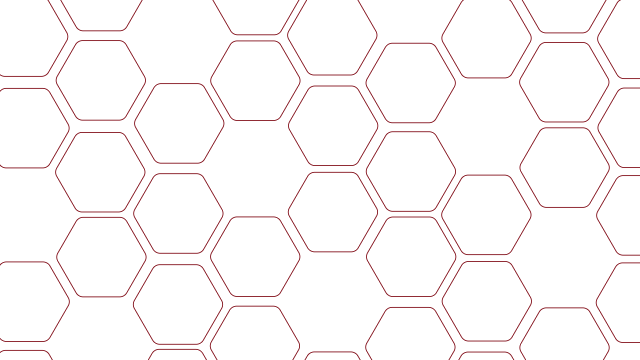
A WebGL 2 fragment shader for this pattern:

```glsl
#version 300 es
precision highp float;

uniform vec2 u_resolution;
out vec4 fragColor;

const vec3 PAPER = vec3(1.0);
const vec3 INK = vec3(0.48, 0.0, 0.045);

// Lengths are fractions of the canvas height
const vec2 PITCH = vec2(0.2143, 0.2455);
const vec2 LATTICE_ORIGIN = vec2(1.139, 1.0185);
const vec2 JITTER = vec2(0.0035, 0.007);
const float APOTHEM = 0.1105;
const float CORNER_RADIUS = 0.023;
const float LINE_WIDTH = 0.0023;

float hash(vec2 p) {
    return fract(sin(dot(p, vec2(127.1, 311.7))) * 43758.5453);
}

vec2 hash2(vec2 p) {
    return vec2(hash(p), hash(p + 17.3));
}

// Nearest cell (column, row); odd columns sit half a row higher
vec2 nearestCell(vec2 p, vec2 pitch) {
    vec2 q = p / pitch;
    vec2 stride = vec2(2.0, 1.0);
    vec2 shift = vec2(1.0, 0.5);
    vec2 evenCell = floor(q / stride + 0.5) * stride;
    vec2 oddCell = floor((q - shift) / stride + 0.5) * stride + shift;
    float evenDist = length(p - evenCell * pitch);
    float oddDist = length(p - oddCell * pitch);
    return evenDist < oddDist ? evenCell : oddCell;
}

// Every fifth cell of a column is empty, staggered between columns
bool isGap(vec2 cell) {
    return mod(cell.y + 1.5 * cell.x + 0.25, 5.0) < 0.5;
}

// Signed distance to a flat-topped hexagon with rounded corners
float roundedHexagon(vec2 p, float apothem, float radius) {
    const vec3 k = vec3(-0.8660, 0.5, 0.5774);
    float inner = apothem - radius;
    p = abs(p);
    p -= 2.0 * min(dot(k.xy, p), 0.0) * k.xy;
    p -= vec2(clamp(p.x, -k.z * inner, k.z * inner), inner);
    return length(p) * sign(p.y) - radius;
}

// Share of a pixel covered by a line centred on distance zero
float lineCoverage(float dist, float width, float pixel) {
    float outer = clamp((dist + 0.5 * width) / pixel + 0.5, 0.0, 1.0);
    float inner = clamp((dist - 0.5 * width) / pixel + 0.5, 0.0, 1.0);
    return outer - inner;
}

void main() {
    float pixel = 1.0 / u_resolution.y;
    vec2 p = gl_FragCoord.xy * pixel - LATTICE_ORIGIN;

    // Each outline is nudged slightly off its lattice point
    vec2 cell = nearestCell(p, PITCH);
    vec2 center = cell * PITCH + (hash2(cell) * 2.0 - 1.0) * JITTER;

    float dist = roundedHexagon(p - center, APOTHEM, CORNER_RADIUS);
    float ink = isGap(cell) ? 0.0 : lineCoverage(dist, LINE_WIDTH, pixel);
    fragColor = vec4(mix(PAPER, INK, ink), 1.0);
}
```
